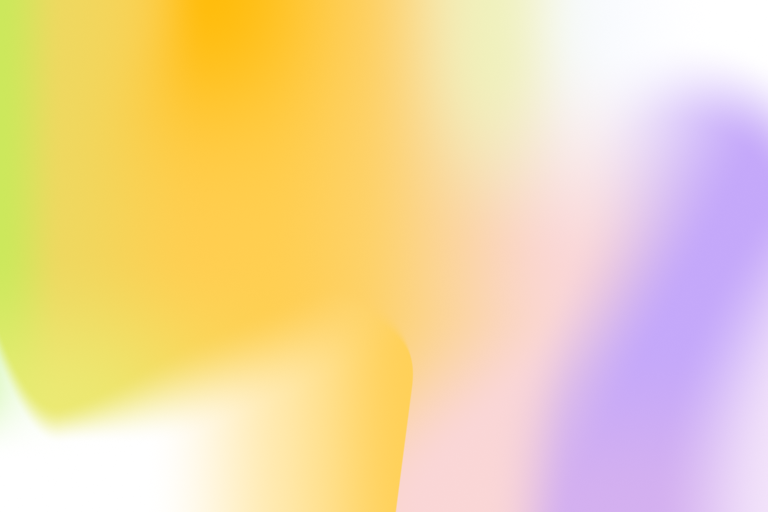
This background is drawn by a Shadertoy shader. Its source:

```glsl
const vec3 LIME = vec3(0.80, 0.91, 0.36);
const vec3 STRAW = vec3(0.93, 0.85, 0.38);
const vec3 CITRON = vec3(0.92, 0.93, 0.47);
const vec3 AMBER = vec3(1.00, 0.81, 0.32);
const vec3 GOLD = vec3(1.00, 0.74, 0.05);
const vec3 APRICOT = vec3(0.99, 0.83, 0.47);
const vec3 BLUSH = vec3(0.98, 0.84, 0.84);
const vec3 ICE = vec3(0.97, 0.98, 1.00);
const vec3 PISTACHIO = vec3(0.93, 0.95, 0.72);
const vec3 VIOLET = vec3(0.77, 0.66, 0.98);
const vec3 ORCHID = vec3(0.83, 0.69, 0.94);
const vec3 LILAC = vec3(0.95, 0.89, 0.98);
const vec3 CREAM = vec3(1.00, 0.90, 0.63);
const vec3 MINT = vec3(0.90, 0.98, 0.82);
const vec3 WHITE = vec3(1.0);

const float ASPECT = 1.5;
const vec2 SUN_CENTRE = vec2(0.41, 1.02);
const vec2 DOME_CENTRE = vec2(1.32, 0.55);
const float GRAIN = 0.004;

float bell(float d, float width) {
    d /= width;
    return exp(-d * d);
}

float hash(vec2 p) {
    vec3 q = fract(p.xyx * 0.1031);
    q += dot(q, q.yzx + 33.33);
    return fract((q.x + q.y) * q.z);
}

// Lime to apricot sweep with a gold spot at the top
vec3 warmField(vec2 p) {
    vec3 col = mix(LIME, STRAW, smoothstep(0.0, 0.13, p.x));
    col = mix(col, AMBER, smoothstep(0.06, 0.42, p.x));
    col = mix(col, APRICOT, smoothstep(0.5, 0.88, p.x));
    float low = 1.0 - smoothstep(0.2, 0.52, p.y);
    col = mix(col, CITRON, 0.8 * low * (1.0 - smoothstep(0.1, 0.65, p.x)));
    vec2 d = p - SUN_CENTRE;
    float width = d.x < 0.0 ? mix(0.16, 0.09, smoothstep(0.6, 1.0, p.y)) : 0.20;
    return mix(col, GOLD, bell(d.x, width) * bell(d.y, 0.26));
}

// Blush below, icy white above
vec3 coolField(vec2 p) {
    vec3 sky = mix(ICE, WHITE, smoothstep(1.1, 1.4, p.x));
    float height = p.y + 0.35 * (p.x - 1.1);
    return mix(BLUSH, sky, smoothstep(0.45, 0.95, height));
}

// Bent violet band under a soft dome
vec4 violetBand(vec2 p) {
    float ridge = 1.25 + 0.6 * p.y * p.y;
    float nearEdge = 0.87 + 0.25 * smoothstep(0.0, 0.6, p.y);
    float farEdge = 1.11 + 0.53 * p.y;
    float cover = smoothstep(nearEdge, farEdge, p.x);
    vec2 d = p - DOME_CENTRE;
    cover *= 1.0 - smoothstep(0.20, 0.38, length(vec2(d.x, max(d.y, 0.0))));
    vec3 col = mix(ORCHID, VIOLET, smoothstep(0.0, 0.35, p.y));
    col = mix(col, LILAC, smoothstep(ridge + 0.02, ridge + 0.27, p.x));
    return vec4(col, cover);
}

// Pale panel with a soft top and a crisp, rounded right edge
vec4 palePanel(vec2 p, float pixel) {
    float t = p.x - 0.14;
    float corner = max(1.0 - p.x / 0.12, 0.0);
    float top = 0.165 + 0.22 * (t + sqrt(t * t + 0.01)) + 0.16 * corner * corner;
    float blur = mix(0.05, 0.13, smoothstep(0.1, 0.4, p.x));
    float cover = 1.0 - smoothstep(top - blur, top + 0.5 * blur, p.y);

    float bend = max(p.y - 0.24, 0.0) / 0.18;
    float right = 0.773 + 0.13 * p.y - 0.14 * pow(bend, 2.5);
    float soft = mix(pixel, 0.05, smoothstep(0.3, 0.45, p.y));
    cover *= 1.0 - smoothstep(right - soft, right + soft, p.x);

    vec3 col = mix(WHITE, CREAM, smoothstep(0.28, 0.62, p.x));
    col = mix(col, AMBER, 0.9 * smoothstep(0.55, 0.80, p.x));
    col = mix(col, MINT, exp(-p.x / 0.06) * smoothstep(0.1, 0.25, p.y));
    return vec4(col, cover);
}

void mainImage(out vec4 fragColor, in vec2 fragCoord) {
    vec2 p = fragCoord / iResolution.xy * vec2(ASPECT, 1.0);
    float pixel = 1.0 / iResolution.y;

    // Warm to cool transition, leaning left near the base
    float lean = 0.3 * (1.0 - smoothstep(0.0, 0.4, p.y));
    float cool = smoothstep(0.7, 1.13, p.x + lean);
    vec3 col = mix(warmField(p), coolField(p), cool);
    float haze = bell(p.x - 0.96, 0.12) * smoothstep(0.5, 0.9, p.y);
    col = mix(col, PISTACHIO, 0.75 * haze);

    vec4 band = violetBand(p);
    col = mix(col, band.rgb, band.a);
    vec4 panel = palePanel(p, pixel);
    col = mix(col, panel.rgb, panel.a);

    // Fine grain against banding
    col += GRAIN * (hash(floor(p * 512.0)) - 0.5);
    fragColor = vec4(clamp(col, 0.0, 1.0), 1.0);
}
```
